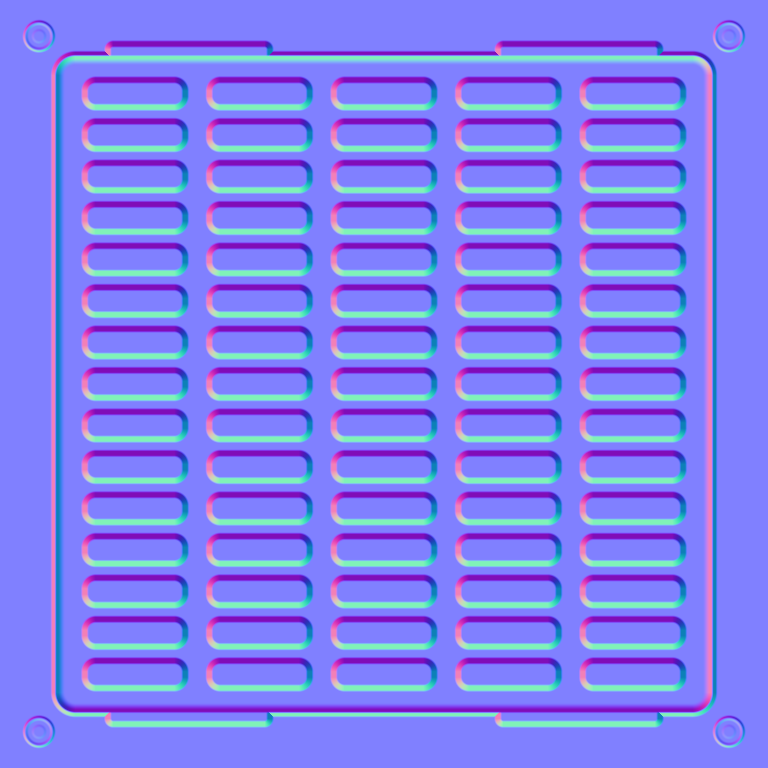
Give the GLSL for this texture map, as a WebGL 2 fragment shader.

```glsl
#version 300 es
precision highp float;
// Tangent-space normal map of a vented metal panel: a grid of recessed slots,
// a grooved rounded border with four tabs, and a small round bolt per corner.
// Each bevel tilts the normal along the gradient of a signed distance.

uniform vec2 u_resolution;
out vec4 fragColor;

#define SLOT_PITCH vec2(0.1621, 0.05402)
#define SLOT_LAST vec2(2.0, 7.0)
#define SLOT_HALF vec2(0.0694, 0.0218)
#define SLOT_RADIUS 0.0182
#define PANEL_HALF 0.4277
#define PANEL_RADIUS 0.026
#define TAB_HALF vec2(0.1096, 0.4468)
#define TAB_OFFSET 0.254
#define BOLT_OFFSET vec2(0.4492, 0.4528)
#define BEVEL 0.0080
#define SOFTNESS 0.0017
#define TILT 0.90

// Rounded box: x = signed distance, yz = outward gradient.
vec3 roundedBox(vec2 p, vec2 halfSize, float radius) {
    vec2 side = vec2(p.x < 0.0 ? -1.0 : 1.0, p.y < 0.0 ? -1.0 : 1.0);
    vec2 q = abs(p) - halfSize + radius;
    vec2 corner = max(q, 0.0);
    float reach = length(corner);
    vec2 axis = q.x > q.y ? vec2(1.0, 0.0) : vec2(0.0, 1.0);
    vec2 dir = reach > 0.0 ? corner / reach : axis;
    return vec3(reach + min(max(q.x, q.y), 0.0) - radius, dir * side);
}

// Soft-edged band that is 1 between two distances.
float band(float d, float lo, float hi, float soft) {
    return smoothstep(lo - soft, lo + soft, d)
         * (1.0 - smoothstep(hi - soft, hi + soft, d));
}

// Slots sink into the panel, so their walls face inward.
vec2 slotTilt(vec2 p, float soft) {
    vec2 cell = clamp(round(p / SLOT_PITCH), -SLOT_LAST, SLOT_LAST);
    vec3 slot = roundedBox(p - cell * SLOT_PITCH, SLOT_HALF, SLOT_RADIUS);
    return -slot.yz * band(slot.x, -BEVEL, 0.0, soft);
}

// The surround drops to a groove, then the panel edge rises out of it.
vec2 borderTilt(vec2 p, float soft) {
    vec3 panel = roundedBox(p, vec2(PANEL_HALF), PANEL_RADIUS);
    float mirror = p.x < 0.0 ? -1.0 : 1.0;
    vec3 tab = roundedBox(vec2(abs(p.x) - TAB_OFFSET, p.y), TAB_HALF, 0.011);
    tab.y *= mirror;

    vec3 recess = vec3(panel.x - 0.0055, panel.yz);
    if (tab.x < recess.x) recess = tab;
    float outside = smoothstep(-soft, soft, panel.x);
    float drop = band(recess.x, -BEVEL, 0.0, soft) * outside;
    float rise = (1.0 - outside) * (1.0 - smoothstep(0.003, 0.013, -panel.x));
    return panel.yz * rise - recess.yz * drop;
}

// Bolt: a ring groove around a shallow centre dimple.
vec2 boltTilt(vec2 p, float soft) {
    vec2 side = vec2(p.x < 0.0 ? -1.0 : 1.0, p.y < 0.0 ? -1.0 : 1.0);
    vec2 q = p - side * BOLT_OFFSET;
    float r = length(q);
    float slope = 0.5 * band(r, 0.0145, 0.0172, soft)
                - 0.95 * band(r, 0.0182, 0.0208, soft)
                - 0.24 * band(r, 0.0065, 0.0095, soft);
    return q / max(r, 0.0001) * slope;
}

void main() {
    vec2 p = gl_FragCoord.xy / u_resolution - 0.5;
    float soft = max(SOFTNESS, 0.75 / min(u_resolution.x, u_resolution.y));

    // Add the tilts and rebuild a unit normal.
    vec2 tilt = slotTilt(p, soft) + borderTilt(p, soft) + boltTilt(p, soft);
    tilt *= TILT / max(1.0, length(tilt));
    vec3 normal = vec3(tilt, sqrt(1.0 - dot(tilt, tilt)));
    fragColor = vec4(normal * 0.5 + 0.5, 1.0);
}
```
